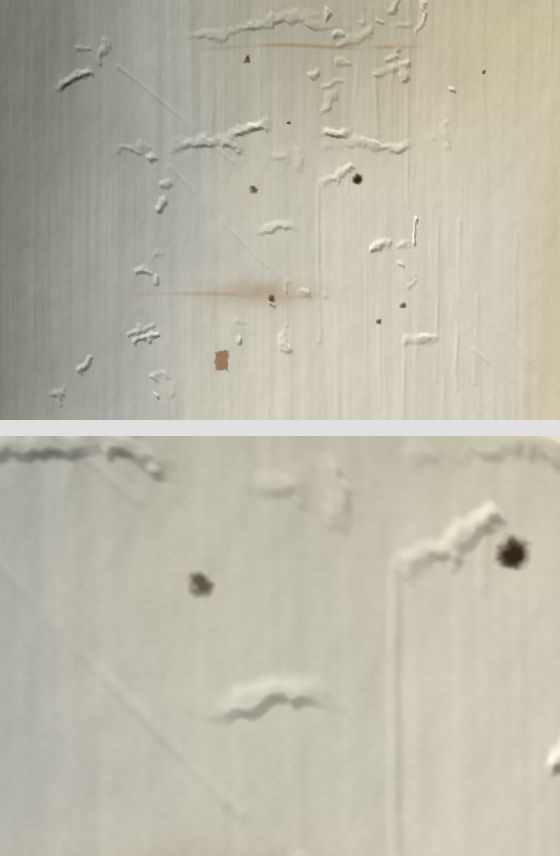
Top, the full canvas; bottom, a detail of the centre.
Write a Shadertoy shader that draws this texture.

```glsl
const vec3 SHADE = vec3(0.475, 0.475, 0.435);
const vec3 GREY = vec3(0.70, 0.70, 0.67);
const vec3 CREAM = vec3(0.825, 0.805, 0.735);
const vec3 WARM = vec3(0.965, 0.94, 0.865);
const vec3 STAIN = vec3(0.58, 0.46, 0.32);
const vec3 PIT = vec3(0.17, 0.12, 0.08);
const vec3 CHIP = vec3(0.56, 0.42, 0.30);
const vec2 TO_LIGHT = vec2(-0.0022, 0.0040);
const vec2 PIT_POS = vec2(0.852, 0.575);
const vec2 CHIP_POS = vec2(0.528, 0.141);
const int LUMPS = 56;
const int RIDGES = 26;
const int PITS = 8;
const float RELIEF = 0.22;
const float BRUSH = 0.036;
const float GRAIN = 0.018;

float hash(vec2 p) {
    return fract(sin(dot(p, vec2(127.1, 311.7))) * 43758.5453);
}

float noise(vec2 p) {
    vec2 i = floor(p), f = fract(p);
    f = f * f * (3.0 - 2.0 * f);
    return mix(mix(hash(i), hash(i + vec2(1, 0)), f.x),
               mix(hash(i + vec2(0, 1)), hash(i + vec2(1, 1)), f.x), f.y);
}

float fbm(vec2 p) {
    return 0.55 * noise(p) + 0.3 * noise(p * 2.1 + 7.0) + 0.15 * noise(p * 4.3 + 19.0);
}

// Displacement that makes edges ragged
vec2 ragged(vec2 p, float scale) {
    return vec2(fbm(p * scale), fbm(p * scale + 50.0)) - 0.5;
}

// Distance to a tilted segment
float segment(vec2 p, vec2 centre, float angle, float halfLength) {
    vec2 q = p - centre;
    vec2 dir = vec2(cos(angle), sin(angle));
    return length(q - dir * clamp(dot(q, dir), -halfLength, halfLength));
}

// Broken rim of an old paint layer: sharp below, sloping above
float ledge(vec2 p, float y, float left, float right) {
    float curve = y + 0.09 * (noise(vec2(p.x * 6.0, y * 40.0)) - 0.5);
    float span = smoothstep(left, left + 0.06, p.x) * (1.0 - smoothstep(right - 0.06, right, p.x));
    float broken = smoothstep(0.25, 0.7, noise(vec2(p.x * 15.0, y * 31.0)));
    float thick = mix(0.008, 0.03, noise(vec2(p.x * 11.0, y * 17.0)));
    float d = p.y - curve;
    return smoothstep(-0.008, 0.0, d) * (1.0 - smoothstep(0.3 * thick, thick, d)) * span * broken;
}

float height(vec2 p) {
    vec2 q = p + 0.034 * ragged(p, 36.0);
    float h = 0.0;
    for (int i = 0; i < LUMPS; i++) {
        float k = float(i);
        // Every third lump starts a small cluster
        float group = floor(k / 3.0);
        vec2 centre = vec2(mix(0.12, 1.12, hash(vec2(group, 1))), mix(0.05, 0.97, hash(vec2(group, 2))));
        centre += 0.13 * (vec2(hash(vec2(k, 7)), hash(vec2(k, 8))) - 0.5);
        float angle = mix(-0.3, 0.55, hash(vec2(k, 3))) + (i % 3 == 0 ? 1.3 : 0.0);
        float size = hash(vec2(k, 4));
        float width = mix(0.006, 0.015, hash(vec2(k, 5)));
        float d = segment(q, centre, angle, mix(0.002, 0.04, size * size));
        h = max(h, (1.0 - smoothstep(0.15 * width, width, d)) * mix(0.2, 0.9, hash(vec2(k, 6))));
    }
    h = max(h, ledge(q, 0.68, 0.26, 0.86));
    h = max(h, 0.8 * ledge(q, 0.63, 0.38, 1.04));
    h = max(h, 0.6 * ledge(q, 0.44, 0.46, 0.74));
    h = max(h, 0.6 * ledge(q, 0.92, 0.42, 0.85));
    h *= 0.4 + noise(p * 50.0);
    // Faint long brush ridges, denser to the right
    vec2 r = p + 0.008 * ragged(p, 9.0);
    for (int i = 0; i < RIDGES; i++) {
        float k = float(i) + 100.0;
        vec2 centre = vec2(mix(0.15, 1.33, sqrt(hash(vec2(k, 1)))), hash(vec2(k, 2)));
        float angle = 1.57 + 0.2 * (hash(vec2(k, 3)) - 0.5) + (i % 6 == 0 ? 0.8 : 0.0);
        float d = segment(r, centre, angle, mix(0.05, 0.28, hash(vec2(k, 4))));
        float fade = noise(p * vec2(20.0, 12.0) + k);
        h += (1.0 - smoothstep(0.0, 0.008, d)) * mix(0.08, 0.32, hash(vec2(k, 5))) * fade;
    }
    return h + 0.42 * fbm(p * vec2(24.0, 13.0));
}

// Thin dark seam
float seam(vec2 p, float y, float left, float right) {
    float d = abs(p.y - y - 0.02 * (noise(vec2(p.x * 6.0, y * 20.0)) - 0.5));
    float span = smoothstep(left, left + 0.15, p.x) * (1.0 - smoothstep(right - 0.15, right, p.x));
    return (1.0 - smoothstep(0.001, 0.008, d)) * span * noise(vec2(p.x * 15.0, y));
}

void mainImage(out vec4 fragColor, in vec2 fragCoord) {
    vec2 p = fragCoord / iResolution.y;
    float u = fragCoord.x / iResolution.x;

    // Light falls off to the upper left
    float tone = 1.08 * (1.0 - exp(-2.0 * u)) + 0.30 * (0.5 - p.y) + 0.05;
    tone += 0.22 * (fbm(p * 3.5) - 0.5);
    vec3 col = mix(SHADE, GREY, smoothstep(-0.1, 0.72, tone));
    col = mix(col, CREAM, smoothstep(0.52, 0.92, tone));
    float warmth = smoothstep(0.4, 0.95, p.y) * smoothstep(0.2, 0.6, u);
    col *= mix(vec3(1.0), WARM, max(warmth, 0.8 * smoothstep(0.88, 1.0, u)));

    // Vertical brush marks
    float bend = p.x + 0.012 * noise(p * 3.0);
    float brush = noise(vec2(bend * 75.0, p.y * 2.5)) + 0.8 * noise(vec2(bend * 150.0, p.y * 4.0)) - 0.9;
    col += BRUSH * brush * (0.4 + 0.9 * noise(p * 4.0 + 30.0));

    // Relief lit from above
    float slope = height(p - TO_LIGHT) - height(p + TO_LIGHT);
    col += RELIEF * vec3(1.0, 0.99, 0.96) * (slope > 0.0 ? 0.85 : 1.25) * slope;

    // Seams and brown stain
    col = mix(col, STAIN, 0.5 * seam(p, 0.89, 0.40, 1.05) + 0.45 * seam(p, 0.30, 0.25, 0.80));
    vec2 s = (p - vec2(0.63, 0.30)) / vec2(0.13, 0.03);
    col = mix(col, STAIN, 0.5 * exp(-dot(s, s)) * (0.2 + fbm(p * 14.0)));

    // Pits and one bare chip
    vec2 w = p + 0.012 * ragged(p, 80.0);
    for (int i = 0; i < PITS; i++) {
        float k = float(i) + 200.0;
        vec2 centre = i == 0 ? PIT_POS : vec2(mix(0.25, 1.32, hash(vec2(k, 1))), hash(vec2(k, 2)));
        float radius = i == 0 ? 0.016 : mix(0.005, 0.011, hash(vec2(k, 3)));
        float pit = 1.0 - smoothstep(0.3 * radius, 1.1 * radius, length(w - centre));
        col = mix(col, PIT, pit * (i == 0 ? 0.95 : 0.65));
    }
    vec2 c = abs(w - CHIP_POS) - vec2(0.013, 0.021);
    col = mix(col, CHIP, 0.85 * (1.0 - smoothstep(-0.002, 0.005, max(c.x, c.y))));

    col += GRAIN * (noise(p * 230.0) - 0.5);
    fragColor = vec4(clamp(col, 0.0, 1.0), 1.0);
}
```
